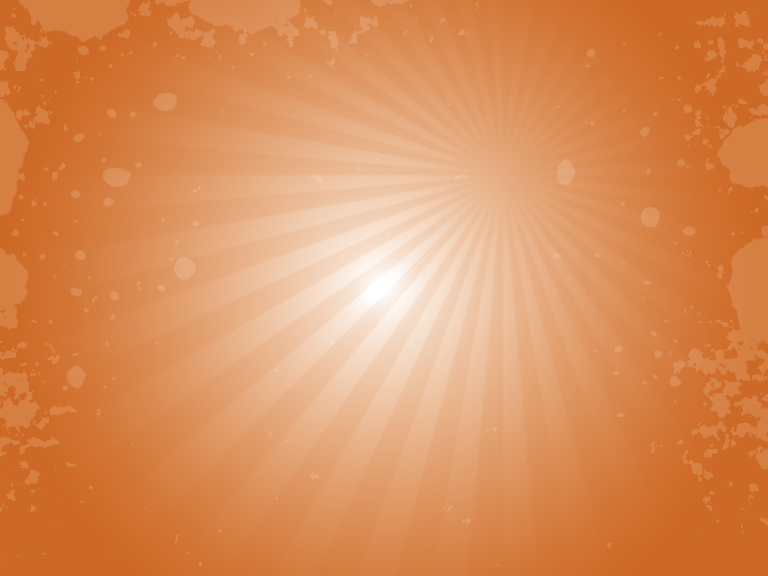
Reproduce this background procedurally as a WebGL 1 fragment shader.

```glsl
precision highp float;
// Orange sunburst with an offset white glow and pale paint splatter along the edges.

uniform vec2 u_resolution;

#define BASE_COLOR vec3(0.805, 0.412, 0.15)
#define WARM_TINT vec3(0.04, 0.0, -0.10)
#define GLOW_CENTER vec2(0.663, 0.502)
#define GLOW_RADIUS 0.66
#define GLOW_FALLOFF 1.35
#define RAY_ORIGIN vec2(0.873, 0.696)
#define RAY_COUNT 36.0
#define RAY_PHASE 0.829
#define RAY_CONTRAST 0.052
#define PAINT_OPACITY 0.145
#define SPECK_SCALE 52.0
#define DROP_CELLS 19.0

const float TAU = 6.2831853;

float hash(vec2 p) {
  vec3 q = fract(vec3(p.xyx) * 0.1031);
  q += dot(q, q.yzx + 33.33);
  return fract((q.x + q.y) * q.z);
}

float noise(vec2 p) {
  vec2 i = floor(p);
  vec2 f = fract(p);
  f = f * f * (3.0 - 2.0 * f);
  return mix(mix(hash(i), hash(i + vec2(1.0, 0.0)), f.x),
             mix(hash(i + vec2(0.0, 1.0)), hash(i + 1.0), f.x), f.y);
}

float fbm(vec2 p) {
  float sum = 0.0;
  float weight = 0.533;
  for (int i = 0; i < 4; i++) {
    sum += weight * noise(p);
    p = mat2(1.6, 1.2, -1.2, 1.6) * p + 7.3;
    weight *= 0.5;
  }
  return sum;
}

// Alternating light and dark wedges, from -1 to 1
float sunRays(vec2 p, float pixel) {
  vec2 d = p - RAY_ORIGIN;
  float radius = length(d);
  float wave = cos(RAY_COUNT * (atan(-d.x, -d.y) - RAY_PHASE));
  float blur = 0.12 + RAY_COUNT * pixel / max(radius, pixel);
  return smoothstep(-blur, blur, wave) * 2.0 - 1.0;
}

float ellipse(vec2 p, vec2 center, vec2 radii, float pixel) {
  float d = (length((p - center) / radii) - 1.0) * min(radii.x, radii.y);
  return 1.0 - smoothstep(-pixel, pixel, d);
}

// How much paint gathers near the left, right and top borders
float edgeDensity(vec2 p, float aspect) {
  float bands = 0.62 + 0.38 * cos(TAU * (p.y - 0.87) / 0.56);
  float sides = max(1.0 - smoothstep(0.0, 0.21, p.x),
                    1.0 - smoothstep(0.0, 0.24, aspect - p.x));
  float top = (1.0 - smoothstep(0.0, 0.16, 1.0 - p.y)) * (1.0 - smoothstep(0.6, 0.95, p.x));
  float density = max(sides * bands * smoothstep(-0.1, 0.25, p.y), 0.8 * top);
  return density * (0.7 + 0.6 * noise(p * 13.0));
}

// Small round drops, one candidate per grid cell
float scatteredDrops(vec2 p, float reach, float pixel) {
  vec2 cell = floor(p * DROP_CELLS);
  vec2 center = (cell + 0.25 + 0.5 * vec2(hash(cell), hash(cell + 31.7))) / DROP_CELLS;
  float size = mix(0.0025, 0.010, pow(hash(cell + 57.1), 2.0));
  float present = step(hash(cell + 83.9), reach);
  return present * ellipse(p, center, size * vec2(1.0, 0.85), pixel);
}

void main() {
  vec2 p = gl_FragCoord.xy / u_resolution.y;
  float aspect = u_resolution.x / u_resolution.y;
  float pixel = 1.0 / u_resolution.y;

  // Glow and rays
  float glowDistance = length(p - GLOW_CENTER);
  float light = 0.95 * pow(max(1.0 - glowDistance / GLOW_RADIUS, 0.0), GLOW_FALLOFF);
  float rayFade = smoothstep(0.0, 0.15, length(p - RAY_ORIGIN));
  light *= 1.0 + RAY_CONTRAST * rayFade * sunRays(p, pixel);
  light += 0.10 * exp(-glowDistance * glowDistance / 0.0016);

  // Fine ragged specks
  float density = edgeDensity(p, aspect);
  float threshold = mix(0.84, 0.49, min(density, 1.0));
  float paint = smoothstep(-0.02, 0.02, fbm(p * SPECK_SCALE) - threshold);

  // Broad patches with torn outlines
  vec2 torn = p + 0.045 * (vec2(fbm(p * 22.0), fbm(p * 22.0 + 40.0)) - 0.5);
  paint = max(paint, ellipse(torn, vec2(0.0, 0.73), vec2(0.042, 0.10), pixel));
  paint = max(paint, ellipse(torn, vec2(0.0, 0.52), vec2(0.04, 0.05), pixel));
  paint = max(paint, ellipse(torn, vec2(0.13, 1.0), vec2(0.10, 0.06), pixel));
  paint = max(paint, ellipse(torn, vec2(0.43, 1.0), vec2(0.10, 0.05), pixel));
  paint = max(paint, ellipse(torn, vec2(aspect, 0.73), vec2(0.075, 0.06), pixel));
  paint = max(paint, ellipse(torn, vec2(aspect, 0.50), vec2(0.065, 0.10), pixel));

  // Larger drops with slightly uneven rims
  vec2 uneven = p + 0.006 * (vec2(noise(p * 60.0), noise(p * 60.0 + 20.0)) - 0.5);
  paint = max(paint, ellipse(uneven, vec2(0.203, 0.693), vec2(0.023, 0.016), pixel));
  paint = max(paint, ellipse(uneven, vec2(0.321, 0.533), vec2(0.018, 0.020), pixel));
  paint = max(paint, ellipse(uneven, vec2(0.981, 0.701), vec2(0.017, 0.021), pixel));
  paint = max(paint, ellipse(uneven, vec2(0.288, 0.823), vec2(0.020, 0.015), pixel));
  paint = max(paint, ellipse(uneven, vec2(1.130, 0.623), vec2(0.016, 0.018), pixel));
  paint = max(paint, ellipse(uneven, vec2(0.132, 0.345), vec2(0.015, 0.018), pixel));
  float reach = 0.6 * smoothstep(0.25, 0.62, abs(p.x - 0.5 * aspect)) * smoothstep(0.1, 0.35, p.y);
  paint = max(paint, scatteredDrops(uneven, reach, pixel));

  light = clamp(mix(light, 1.0, PAINT_OPACITY * paint), 0.0, 1.0);
  vec3 color = mix(BASE_COLOR, vec3(1.0), light) + WARM_TINT * light * (1.0 - light);
  gl_FragColor = vec4(color, 1.0);
}
```
